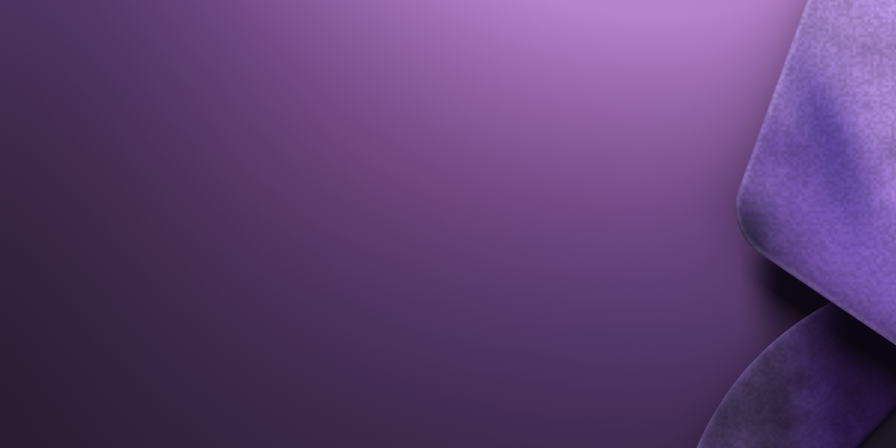
This background is drawn by a WebGL 2 fragment shader. Its source:

```glsl
#version 300 es
precision highp float;
// Violet studio backdrop lit from the upper right, with two folds of velvet.
// The wall is a tone field mapped to a colour ramp; each fold is a distance
// function shaded with soft blobs, noise, a fine nap and contact shadows.
uniform vec2 u_resolution;
out vec4 outColor;

#define LIGHT_X 1.48
#define FOLD_RADIUS 0.09
#define SHADOW_SIZE 0.075
#define RIM_WIDTH 0.006
#define NAP_SCALE 150.0
#define NAP_AMOUNT 0.17

const vec3 INK = vec3(0.045, 0.025, 0.07);
const vec3 DUSK = vec3(0.155, 0.112, 0.20);
const vec3 PLUM = vec3(0.31, 0.20, 0.38);
const vec3 ORCHID = vec3(0.45, 0.29, 0.53);
const vec3 LILAC = vec3(0.71, 0.51, 0.81);
const vec3 VELVET = vec3(0.48, 0.34, 0.70);
const vec3 SHEEN = vec3(0.67, 0.53, 0.82);

float hash(vec2 p) {
  return fract(sin(dot(p, vec2(127.1, 311.7))) * 43758.5453);
}

float noise(vec2 p) {
  vec2 i = floor(p), f = fract(p);
  f = f * f * (3.0 - 2.0 * f);
  return mix(mix(hash(i), hash(i + vec2(1, 0)), f.x),
             mix(hash(i + vec2(0, 1)), hash(i + vec2(1, 1)), f.x), f.y);
}

float fbm(vec2 p) {
  float sum = 0.0, gain = 0.5;
  for (int i = 0; i < 4; i++) {
    sum += gain * noise(p);
    p = p * 2.1 + 7.3;
    gain *= 0.5;
  }
  return sum;
}

// Soft elliptical spot
float blob(vec2 p, vec2 center, vec2 size) {
  vec2 q = (p - center) / size;
  return exp(-dot(q, q));
}

// Signed distance to two slanted edges joined by a rounded corner
float upperFold(vec2 p) {
  float side = dot(p - vec2(1.802, 1.0), vec2(-0.940, 0.341));
  float base = dot(p - vec2(1.68, 0.445), vec2(-0.560, -0.829));
  vec2 e = vec2(side, base) + FOLD_RADIUS;
  return length(max(e, 0.0)) + min(max(e.x, e.y), 0.0) - FOLD_RADIUS;
}

// Disc whose left arc is the ribbon edge
float lowerFold(vec2 p) {
  return length(p - vec2(2.159, -0.256)) - 0.656;
}

vec3 wall(vec2 p) {
  float y = p.y;
  float across = pow(max(sin(p.x / LIGHT_X * 1.5708), 0.0), 1.0 + 0.7 * y);
  float tone = 0.155 + 0.06 * y + 0.09 * y * y;
  tone += across * (0.10 + 0.18 * y + 0.14 * y * y);
  vec3 col = mix(DUSK, PLUM, clamp((tone - 0.155) / 0.155, 0.0, 1.0));
  col = mix(col, ORCHID, clamp((tone - 0.31) / 0.14, 0.0, 1.0));
  col = mix(col, LILAC, clamp((tone - 0.45) / 0.25, 0.0, 1.0));
  // Warm band at the left, cool cast at the lower right
  col += vec3(0.012, 0.0, -0.012) * blob(p, vec2(0.75, 0.60), vec2(0.6, 0.25));
  col += vec3(0.0, 0.004, 0.015) * blob(p, vec2(1.45, 0.28), vec2(0.4, 0.25));
  return col;
}

vec3 upperCloth(vec2 p, float depth) {
  float mottle = fbm(p * 9.0) - 0.47;
  vec3 col = mix(VELVET, SHEEN, smoothstep(0.52, 0.90, p.y + 0.35 * mottle));
  col = mix(col, SHEEN, 0.75 * blob(p, vec2(2.02, 0.75), vec2(0.11, 0.25)));
  // Diagonal crease running down and to the right
  vec2 slant = p - vec2((0.68 - p.y) * 0.3, 0.0);
  float crease = blob(slant, vec2(1.85, 0.67), vec2(0.075, 0.21));
  col = mix(col, vec3(0.32, 0.24, 0.56), crease * clamp(0.85 + mottle, 0.0, 1.0));
  col = mix(col, vec3(0.20, 0.17, 0.29), 0.85 * blob(p, vec2(1.665, 0.48), vec2(0.075, 0.10)));
  col *= 1.0 + 0.3 * mottle;
  // Turned edge: the underside rolls into shade, the side keeps a thin rim
  float underside = smoothstep(0.60, 0.42, p.y);
  col *= 1.0 - mix(0.12, 0.42, underside) * exp(-depth / 0.045);
  return col + 0.08 * exp(-pow((depth - RIM_WIDTH) / RIM_WIDTH, 2.0));
}

vec3 lowerCloth(vec2 p, float depth) {
  float mottle = fbm(p * 11.0 + 3.0) - 0.47;
  vec3 col = mix(vec3(0.25, 0.20, 0.34), vec3(0.20, 0.12, 0.34), smoothstep(1.68, 1.90, p.x));
  col *= 1.0 + 0.8 * mottle;
  return col + vec3(0.15, 0.11, 0.20) * exp(-depth / RIM_WIDTH);
}

void main() {
  vec2 p = gl_FragCoord.xy / u_resolution.y;
  p.x += 1.0 - 0.5 * u_resolution.x / u_resolution.y;
  float aa = 0.75 / u_resolution.y;
  float upper = upperFold(p), lower = lowerFold(p);
  float nap = 1.0 + NAP_AMOUNT * (noise(p * NAP_SCALE) - 0.5);

  // Wall with the shadow pooled beneath the upper fold
  float under = smoothstep(1.64, 1.75, p.x) * smoothstep(0.49, 0.40, p.y);
  float contact = min(2.0 * exp(-max(upper, 0.0) / SHADOW_SIZE), 1.0);
  vec3 col = wall(p) * (1.0 - 0.2 * exp(-max(upper, 0.0) / 0.06));
  col = mix(col, INK, 0.95 * under * contact);
  col *= 1.0 - 0.15 * exp(-max(lower, 0.0) / 0.04);

  // Lower ribbon, cut off by a dark diagonal at the right
  vec3 ribbon = lowerCloth(p, max(-lower, 0.0)) * nap;
  ribbon = mix(ribbon, INK, 0.97 * contact * smoothstep(1.74, 1.90, p.x));
  float cut = dot(p - vec2(1.914, 0.0), vec2(0.719, -0.695));
  ribbon = mix(ribbon, vec3(0.11, 0.09, 0.13), smoothstep(-aa, aa, cut));
  ribbon *= 1.0 - 0.6 * exp(-abs(cut) / 0.008);
  col = mix(col, ribbon, 1.0 - smoothstep(-aa, aa, lower));

  // Upper fold
  vec3 cloth = upperCloth(p, max(-upper, 0.0)) * nap;
  col = mix(col, cloth, 1.0 - smoothstep(-aa, aa, upper));
  col += (hash(gl_FragCoord.xy) - 0.5) / 255.0;
  outColor = vec4(clamp(col, 0.0, 1.0), 1.0);
}
```
